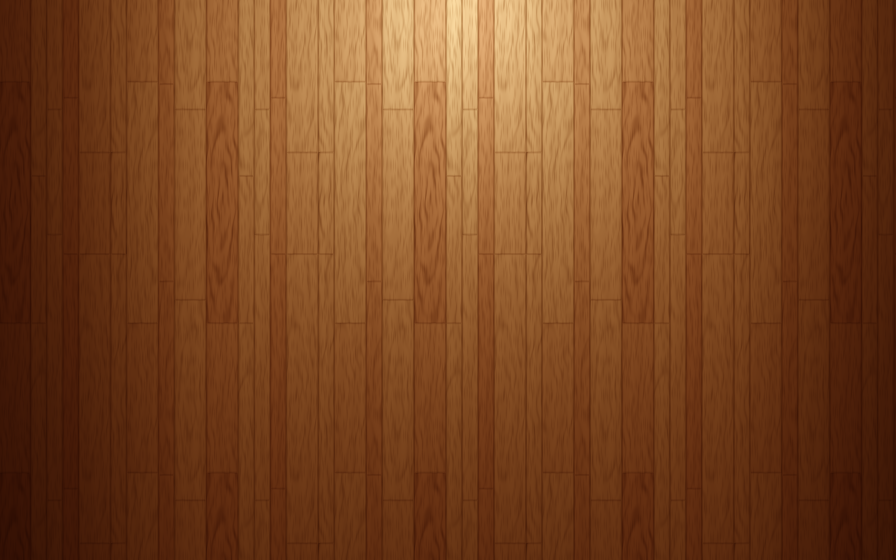
A Shadertoy shader for this texture:

```glsl
// Repeating vertical wood planks with fine grain, lit by a soft spotlight from the top.
#define TILE_SIZE vec2(0.371, 0.698)  // one repeat, in canvas heights
#define TILE_START 0.7396             // left edge of one repeat
#define STRIPS 13.0                   // narrow strip units across a repeat
#define SEAM_WIDTH 0.0012
#define SEAM_DEPTH 0.17
#define RING_SPACING 0.34             // growth rings, in strip units
#define RING_DEPTH 0.14
#define PORE_CELLS vec2(84.0, 20.0)
#define PORE_DEPTH 0.065
#define TONE_RANGE 0.04
#define LIGHT_CENTER vec2(0.825, 1.0)

const int COLUMNS = 9;
const float EDGE[10] = float[10](0., 2., 3., 4., 5., 7., 8., 10., 11., 13.);
const float TONE[9] = float[9](-.9, .5, .6, -.9, .4, .1, .2, -.9, .4);
// Heights of the two butt joints in each column, measured down the repeat
const vec2 JOINT[9] = vec2[9](
    vec2(.209, .827), vec2(.45, .827), vec2(.28, .60),
    vec2(.25, .65), vec2(.39, .65), vec2(.39, .65),
    vec2(.209, .827), vec2(.215, .72), vec2(.28, .767));

float hash(vec2 p) {
    return fract(sin(dot(p, vec2(127.1, 311.7))) * 4375.85);
}

// Distance to the nearest cell point; wraps with the repeat
float cellular(vec2 p, vec2 period) {
    vec2 cell = floor(p), local = fract(p);
    float nearest = 1.0;
    for (int y = -1; y <= 1; y++)
    for (int x = -1; x <= 1; x++) {
        vec2 offset = vec2(x, y);
        vec2 id = mod(cell + offset, period);
        vec2 point = offset + vec2(hash(id), hash(id + 71.3));
        nearest = min(nearest, length(point - local));
    }
    return nearest;
}

// Dark line around a zero distance, softened by one pixel
float seam(float dist, float pixel) {
    return 1.0 - smoothstep(0.2 * SEAM_WIDTH, SEAM_WIDTH + pixel, dist);
}

// Long, narrow growth rings around a board's heart; pos is in strip units
float growthRings(vec2 pos, float seed) {
    pos.x += 0.09 * sin(pos.y * 0.8 + seed * 40.0)
           + 0.05 * sin(pos.y * 2.1 + pos.x * 3.0 + seed * 17.0);
    float radius = length(pos * vec2(1.0, 0.14));
    radius += 0.025 * sin(pos.y * 3.7 + pos.x * 5.0);
    float wave = 0.5 + 0.5 * cos(6.2832 * radius / RING_SPACING);
    // Lines fade in and out along the board
    float strength = 0.6 + 0.4 * sin(pos.y * 1.3 + pos.x * 4.0 + seed * 25.0);
    return wave * wave * wave * strength;
}

// Warm ramp from dark brown to pale tan
vec3 woodColor(float level, float redness) {
    vec3 color = vec3(1.0, 0.86, 0.64) * pow(vec3(level), vec3(1.0, 1.6, 2.34));
    return color * (1.0 - redness * vec3(0.0, 0.04, 0.05));
}

float spotlight(vec2 p) {
    vec2 toLight = p - LIGHT_CENTER;
    float dist = sqrt(dot(toLight, toLight) + 0.01);
    float glow = 0.16 + 0.87 * exp(-1.38 * dist);
    return glow * (1.0 - 0.33 * smoothstep(0.42, 0.86, abs(toLight.x)));
}

void mainImage(out vec4 fragColor, in vec2 fragCoord) {
    float pixel = 1.0 / iResolution.y;
    vec2 p = fragCoord * pixel;
    vec2 tile = fract(vec2(p.x - TILE_START, 1.0 - p.y) / TILE_SIZE);

    // Column of planks
    float strip = tile.x * STRIPS;
    int column = 0;
    for (int i = 1; i < COLUMNS; i++) if (strip >= EDGE[i]) column = i;
    float left = EDGE[column], right = EDGE[column + 1];

    // Board within the column
    vec2 joint = JOINT[column];
    bool inner = tile.y >= joint.x && tile.y < joint.y;
    float start = inner ? joint.x : joint.y;
    float span = inner ? joint.y - joint.x : 1.0 - joint.y + joint.x;
    float seed = hash(vec2(column, inner ? 3.0 : 8.0));

    // Heart of the grain: centred in two figured boards, off to the side in others
    bool figured = inner && (column == 0 || column == 5);
    float side = figured ? 0.0 : (seed - 0.5) * 2.4;
    float along = mod(tile.y - start, 1.0) - 0.5 * span;
    float stripWidth = TILE_SIZE.x / STRIPS;
    vec2 grainPos = vec2(strip - 0.5 * (left + right) - side,
                         along * TILE_SIZE.y / stripWidth);
    float ringDepth = RING_DEPTH * (figured ? 1.2 : mix(0.3, 0.8, hash(vec2(seed, 5.0))));

    // Tone, grain and pores
    float tone = TONE[column] + 0.8 * (seed - 0.5);
    float shade = 1.04 + TONE_RANGE * tone;
    shade -= ringDepth * growthRings(grainPos, seed);
    shade += 0.015 * sin(strip * 7.0 + seed * 30.0 + sin(grainPos.y * 0.6));
    float pore = cellular(tile * PORE_CELLS, PORE_CELLS);
    shade -= PORE_DEPTH * (1.0 - smoothstep(0.05, 0.5, pore));

    // Seams between planks and fainter ones at board ends
    float sideDist = min(strip - left, right - strip) * stripWidth;
    float endDist = min(abs(tile.y - joint.x), abs(tile.y - joint.y)) * TILE_SIZE.y;
    shade *= 1.0 - SEAM_DEPTH * max(seam(sideDist, pixel), 0.6 * seam(endDist, pixel));

    float level = clamp(spotlight(p) * shade, 0.0, 1.0);
    fragColor = vec4(woodColor(level, -tone), 1.0);
}
```
